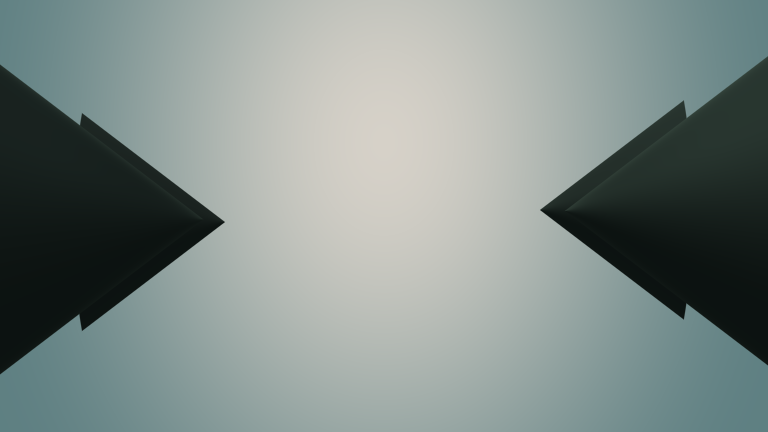
This background is drawn by a Shadertoy shader. Its source:

```glsl
// Two dark layered cones point inward across a pale, softly vignetted backdrop.

// Paints one cone lying on its side; facing is 1 if the tip points right, -1 if left.
void paintCone(inout vec3 color, vec2 p, vec2 tip, float facing, float len,
               vec3 lightTone, float rimStrength) {
    const float slope = 0.762;
    vec2 q = vec2((tip.x - p.x) * facing, p.y - tip.y);
    float around = clamp(q.y / (slope * max(q.x, 0.001)), -1.0, 1.0);

    // Straight sides and a gently bowed base
    float sides = (abs(q.y) - slope * q.x) / length(vec2(1.0, slope));
    float base = q.x - len - 0.02 * (1.0 - around * around);
    float dist = max(sides, base);

    // Light from above, with a thin glow along the silhouette
    vec3 shade = mix(vec3(0.052, 0.080, 0.072), lightTone, smoothstep(-0.65, 0.65, around));
    shade *= 0.9 + 0.15 * smoothstep(0.0, 0.4, q.x) * smoothstep(-0.2, 0.6, around);
    float rim = exp(min(sides, 0.0) * 130.0) * mix(0.4, 1.0, smoothstep(-0.5, 0.5, around));
    shade += rimStrength * rim * vec3(0.070, 0.085, 0.072);

    float pixel = 1.0 / iResolution.y;
    color = mix(color, shade, 1.0 - smoothstep(-0.7 * pixel, 0.7 * pixel, dist));
}

void mainImage(out vec4 fragColor, in vec2 fragCoord) {
    vec2 p = (fragCoord - 0.5 * iResolution.xy) / iResolution.y;

    // Warm glow fading to cool teal, stretched vertically
    float radius = length((p - vec2(0.0, 0.17)) * vec2(1.0, 0.75));
    vec3 color = mix(vec3(0.84, 0.82, 0.785), vec3(0.37, 0.50, 0.51),
                     smoothstep(-0.02, 1.02, radius));

    // Left pair: short outer shell, then the long inner cone
    paintCone(color, p, vec2(-0.368, -0.014), 1.0, 0.331, vec3(0.108, 0.142, 0.130), 0.2);
    paintCone(color, p, vec2(-0.418, -0.008), 1.0, 2.0, vec3(0.092, 0.128, 0.117), 0.8);

    // Right pair, catching more light
    paintCone(color, p, vec2(0.361, 0.014), -1.0, 0.333, vec3(0.145, 0.190, 0.170), 0.3);
    paintCone(color, p, vec2(0.419, 0.012), -1.0, 2.0, vec3(0.150, 0.200, 0.177), 0.7);

    fragColor = vec4(color, 1.0);
}
```
